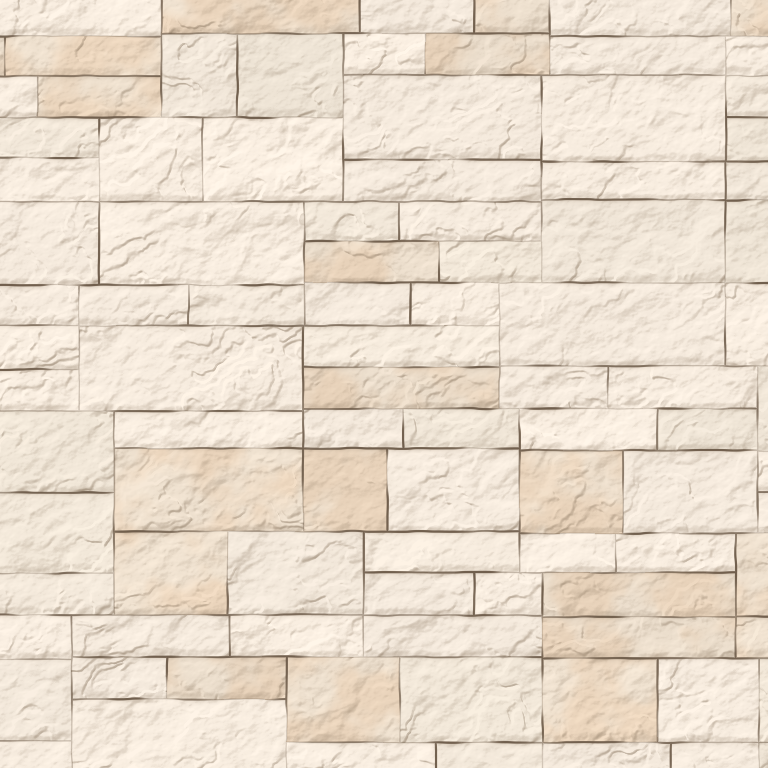
A three.js fragment shader for this texture:

```glsl
// Wall of pale split-face stone blocks in a staggered ashlar bond with thin dark joints.
varying vec2 vUv;

const float UNITS = 18.5;              // thin courses across the canvas
const vec2 BLOCK = vec2(5.0, 2.0);     // mean block, in course units
const vec2 ORIGIN = vec2(2.3, 4.4);
const vec2 LIGHT = vec2(-0.55, 0.83);
const vec2 CLEAVAGE = vec2(0.83, 0.55); // run of the broken facets
const float RELIEF = 0.74;
const float LEDGES = 5.5;
const float GRAIN = 0.16;
const float SHADE = 0.27;
const float JOINT_WIDTH = 0.012;
const float SOFTNESS = 0.03;
const vec3 CREAM = vec3(0.965, 0.922, 0.870);
const vec3 GREY = vec3(0.938, 0.898, 0.840);
const vec3 TAN = vec3(0.910, 0.825, 0.730);
const vec3 SHADOW = vec3(0.53, 0.455, 0.37);
const vec3 JOINT = vec3(0.42, 0.35, 0.28);

float hash(vec2 p) {
  vec3 q = fract(vec3(p.xyx) * 0.1031);
  q += dot(q, q.yzx + 33.33);
  return fract((q.x + q.y) * q.z);
}

float valueNoise(vec2 p) {
  vec2 i = floor(p), f = fract(p);
  f = f * f * f * (f * (f * 6.0 - 15.0) + 10.0);
  return mix(mix(hash(i), hash(i + vec2(1.0, 0.0)), f.x),
             mix(hash(i + vec2(0.0, 1.0)), hash(i + 1.0), f.x), f.y);
}

float fbm(vec2 p) {
  float sum = 0.0, amp = 0.53;
  for (int i = 0; i < 4; i++) {
    sum += amp * valueNoise(p);
    p = mat2(1.6, 1.2, -1.2, 1.6) * p + 7.3;
    amp *= 0.47;
  }
  return sum;
}

// Shifted grid lines; they pass through alternate vertices.
float lineX(vec2 v) { return v.x * BLOCK.x + 2.4 * hash(v + 11.0) - 1.2; }
float lineY(vec2 v) { return v.y * BLOCK.y + floor(hash(v + 53.0) * 2.0) + 0.12 * hash(v + 67.0); }

vec4 blockRect(vec2 c) {
  vec2 r = c + vec2(1.0, 0.0), u = c + vec2(0.0, 1.0), d = c + 1.0;
  if (mod(c.x + c.y, 2.0) < 0.5) return vec4(lineX(c), lineY(r), lineX(d), lineY(u));
  return vec4(lineX(u), lineY(c), lineX(r), lineY(d));
}

// Rectangle (left, bottom, right, top) of the stone that holds p.
vec4 stoneAt(vec2 p) {
  vec4 s = vec4(0.0);
  vec2 home = floor(p / BLOCK);
  for (int j = -1; j <= 1; j++) {
    for (int i = -1; i <= 1; i++) {
      vec4 r = blockRect(home + vec2(float(i), float(j)));
      if (all(greaterThanEqual(p, r.xy)) && all(lessThan(p, r.zw))) s = r;
    }
  }
  // Split tall blocks into courses, then long courses into stones.
  float tall = s.w - s.y, pick = hash(s.xy + 5.0);
  if (tall > 2.5 || (tall > 1.5 && pick < 0.45)) {
    float cut = s.y + (tall > 2.5 && pick > 0.5 ? 2.0 : 1.0);
    if (p.y < cut) s.w = cut; else s.y = cut;
  }
  float wide = s.z - s.x;
  pick = hash(s.xy + 29.0);
  if (wide > (s.w - s.y > 1.5 ? 6.0 : 5.0) || (wide > 4.0 && pick < 0.3)) {
    float cut = s.x + wide * mix(0.38, 0.62, hash(s.xy + 71.0));
    if (p.x < cut) s.z = cut; else s.x = cut;
  }
  return s;
}

// Broken face: slanting swells, chipped ledges, sharp grain and rounded rims.
float faceHeight(vec2 p, vec4 s, vec2 seed) {
  vec2 q = p + seed;
  vec2 along = vec2(dot(q, CLEAVAGE), dot(q, vec2(-CLEAVAGE.y, CLEAVAGE.x)));
  vec2 warp = vec2(fbm(q * 1.4), fbm(q * 1.4 + 19.0));
  float body = fbm(along * vec2(0.6, 1.05) + warp * 0.8);
  float t = body * LEDGES;
  float ledge = (floor(t) + smoothstep(0.0, 0.35, fract(t))) / LEDGES;
  float chipped = smoothstep(0.42, 0.78, valueNoise(q * 0.8 + 31.0) + 0.3 * exp((s.y - p.y) * 2.0));
  float rim = 0.12 + 0.4 * warp.x * warp.y;
  float edge = 0.13 * smoothstep(0.0, rim, p.y - s.y)
             + 0.03 * smoothstep(0.0, rim, min(min(p.x - s.x, s.z - p.x), s.w - p.y));
  float grain = fbm(along * vec2(3.2, 5.0));
  return RELIEF * mix(body * 0.8, ledge, chipped) + GRAIN * grain + edge;
}

void main() {
  vec2 p = vUv * UNITS + ORIGIN;
  p += 0.03 * (vec2(valueNoise(p * 2.5), valueNoise(p * 2.5 + 40.0)) - 0.5);
  vec4 s = stoneAt(p);
  vec2 seed = 60.0 * vec2(hash(s.xy + 3.0), hash(s.xy + 17.0));

  // Stone tint, mottled within each face
  float kind = hash(s.xy + 91.0);
  float mottle = smoothstep(0.3, 0.62, fbm((p + seed) * 0.8));
  vec3 color = mix(CREAM, GREY, smoothstep(0.45, 0.75, kind));
  color = mix(color, TAN, step(0.8, kind) * mix(0.3, 1.0, mottle));
  color *= 0.985 + 0.025 * hash(s.xy + 7.0);

  // Light on the broken face
  vec2 e = vec2(0.04, 0.0);
  float h = faceHeight(p, s, seed);
  vec2 slope = vec2(faceHeight(p + e, s, seed), faceHeight(p + e.yx, s, seed)) - h;
  float lit = 0.06 - dot(slope / e.x, LIGHT);
  color = mix(color, SHADOW, 1.0 - exp(SHADE * min(lit, 0.0)));
  color += 0.035 * clamp(lit, 0.0, 1.0);

  // Uneven joints and the shade cast by the stone above
  float side = min(p.x - s.x, s.z - p.x);
  float gap = min(side, min(p.y - s.y, s.w - p.y));
  float wear = smoothstep(0.1, 0.9, valueNoise(p * 1.3 + 83.0));
  float joint = 1.0 - smoothstep(JOINT_WIDTH * wear, JOINT_WIDTH * wear + SOFTNESS, gap);
  color = mix(color, SHADOW, 0.4 * wear * exp((p.y - s.w) / 0.05));
  color = mix(color, JOINT, joint * mix(0.25, 0.95, wear));
  gl_FragColor = vec4(clamp(color, 0.0, 1.0), 1.0);
}
```
